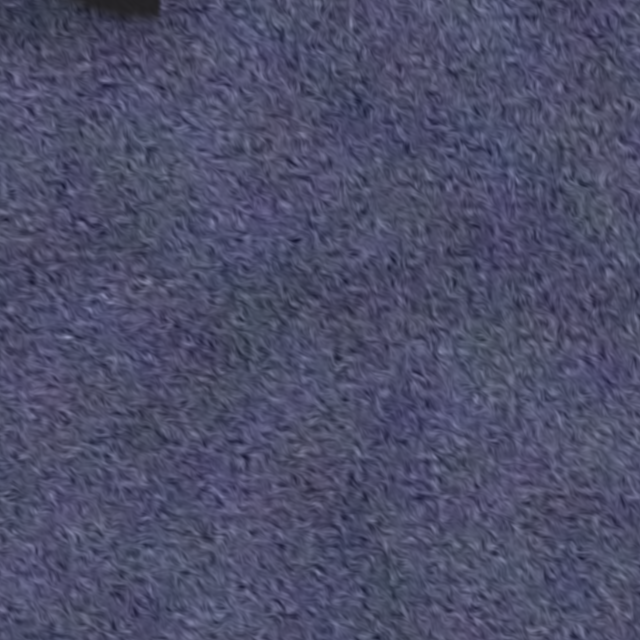
Give the GLSL for this texture, as a Shadertoy shader.

```glsl
vec2 gradientAt(ivec2 cell) {
    uvec2 q = uvec2(cell + 4096);
    uint h = q.x * 73856093u ^ q.y * 19349663u;
    h = (h ^ (h >> 15)) * 739391u;
    h = (h ^ (h >> 13)) * 668265u;
    h ^= h >> 16;
    float a = 6.28319 * float(h & 65535u) / 65536.0;
    return vec2(cos(a), sin(a));
}

float gradientNoise(vec2 p) {
    vec2 cell = floor(p), f = p - cell;
    ivec2 i = ivec2(cell);
    vec2 u = f * f * f * (f * (f * 6.0 - 15.0) + 10.0);
    float a = dot(gradientAt(i), f);
    float b = dot(gradientAt(i + ivec2(1, 0)), f - vec2(1, 0));
    float c = dot(gradientAt(i + ivec2(0, 1)), f - vec2(0, 1));
    float d = dot(gradientAt(i + ivec2(1, 1)), f - vec2(1, 1));
    return mix(mix(a, b, u.x), mix(c, d, u.x), u.y);
}

// Direction of the nap: slanting down to the right, steeper at upper right
vec2 napDirection(vec2 p) {
    float angle = -0.55 - 0.4 * smoothstep(0.7, 1.6, p.x + p.y);
    angle += 0.6 * gradientNoise(p * 7.0 + 31.0);
    angle += 1.5 * gradientNoise(p * 42.0 + 57.0);
    return vec2(cos(angle), sin(angle));
}

// Short broken strands: fine noise smeared a little along the nap
float strands(vec2 p) {
    vec2 dir = napDirection(p);
    float sum = 0.0, total = 0.0;
    for (int i = -3; i <= 3; i++) {
        float t = float(i);
        float weight = exp(-t * t / 8.0);
        vec2 q = p + dir * t * 0.0024;
        sum += weight * (gradientNoise(q * 92.0) + 0.75 * gradientNoise(q * 185.0 + 13.0));
        total += weight;
    }
    return sum / total;
}

void mainImage(out vec4 fragColor, in vec2 fragCoord) {
    vec2 p = fragCoord / iResolution.y;

    // Pile brightness: strands in uneven tufts, over broad worn patches
    float tuft = 1.0 + 1.1 * gradientNoise(p * 33.0 + 91.0);
    float light = 0.235 * tuft * strands(p);
    light += 0.035 * gradientNoise(p * 125.0 + 3.0);
    light += 0.055 * gradientNoise(p * 45.0 + 5.0);
    light += 0.05 * gradientNoise(p * 12.0 + 71.0);
    light += 0.05 * gradientNoise(p * 4.5 + 19.0);
    vec3 color = vec3(0.302, 0.308, 0.415) + light * vec3(1.0, 1.0, 1.05);

    // Faint drifts of violet and dull grey-olive
    float violet = gradientNoise(p * 6.0 + 83.0) + 0.6 * gradientNoise(p * 17.0 + 9.0);
    float olive = gradientNoise(p * 7.0 + 47.0) + 0.6 * gradientNoise(p * 16.0 + 23.0);
    color += violet * vec3(0.016, -0.012, 0.008);
    color += olive * vec3(0.002, 0.006, -0.034);

    // Dark object and its shadow at the upper edge
    float fade = smoothstep(0.3, 0.0, length((p - vec2(0.12, 1.0)) * vec2(0.9, 2.2)));
    color *= 1.0 - 0.25 * fade;
    float bottom = 0.965 + 0.25 * max(0.19 - p.x, 0.0);
    float object = smoothstep(-0.008, 0.022, p.y - bottom)
                 * smoothstep(0.254, 0.244, p.x) * smoothstep(0.06, 0.15, p.x);
    color = mix(color, vec3(0.13, 0.125, 0.13), 0.9 * object);

    fragColor = vec4(clamp(color, 0.0, 1.0), 1.0);
}
```
